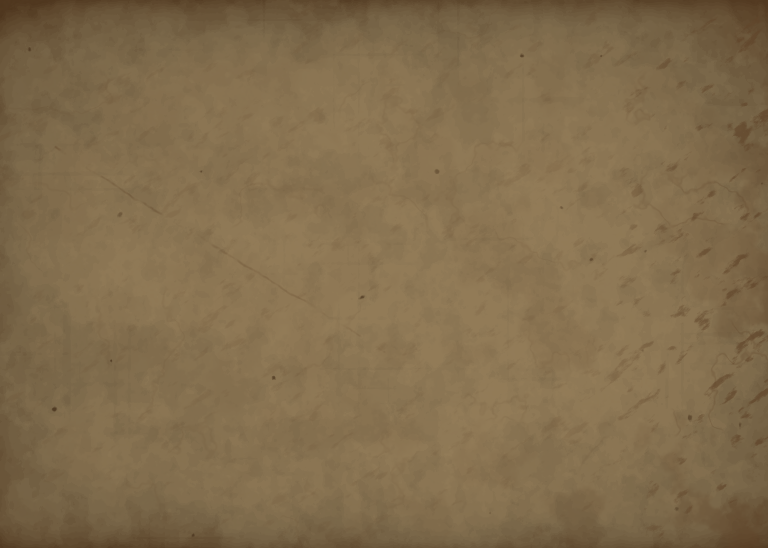
A Shadertoy shader for this texture:

```glsl
// Aged brown parchment with dark edges, crisp mottling, stains, specks and a crease.
#define LIGHT vec3(0.572, 0.483, 0.343)
#define MID vec3(0.470, 0.397, 0.280)
#define DARK vec3(0.310, 0.215, 0.120)
#define STAIN vec3(0.375, 0.265, 0.160)
#define BRIGHTNESS 0.008
#define VIGNETTE 0.064
#define MOTTLE 0.020
#define GRAIN 0.020
#define TONE_STEP 0.016
#define SPECK_ROWS 7.0
#define SPECK_CHANCE 0.28

float hash(vec2 p) {
    vec3 q = fract(p.xyx * 0.1031);
    q += dot(q, q.yzx + 33.33);
    return fract((q.x + q.y) * q.z);
}

float noise(vec2 p) {
    vec2 i = floor(p), f = fract(p);
    f = f * f * (3.0 - 2.0 * f);
    return mix(mix(hash(i), hash(i + vec2(1, 0)), f.x),
               mix(hash(i + vec2(0, 1)), hash(i + vec2(1, 1)), f.x), f.y);
}

float fbm(vec2 p) {
    float sum = 0.0, amp = 0.5;
    for (int i = 0; i < 5; i++) {
        sum += amp * noise(p);
        p = mat2(1.6, 1.2, -1.2, 1.6) * p + 17.3;
        amp *= 0.5;
    }
    return sum / 0.97;
}

// Small dark flecks, at most one per cell, stretched along a random direction.
float specks(vec2 p, float pixel) {
    vec2 cell = floor(p * SPECK_ROWS);
    float pick = hash(cell + 31.0);
    vec2 centre = 0.15 + 0.7 * vec2(hash(cell + 5.0), hash(cell + 11.0));
    vec2 d = (fract(p * SPECK_ROWS) - centre) / SPECK_ROWS;
    float a = 0.4 + 1.2 * hash(cell + 47.0);
    d = mat2(cos(a), -sin(a), sin(a), cos(a)) * d;
    d.x /= 1.0 + 1.8 * pow(hash(cell + 71.0), 4.0);
    float radius = mix(0.0015, 0.0042, pow(hash(cell + 83.0), 2.0));
    float dist = length(d) + 0.002 * (noise(p * 300.0) - 0.5);
    float mask = 1.0 - smoothstep(radius - pixel, radius + pixel, dist);
    return mask * step(pick, SPECK_CHANCE) * mix(0.35, 0.8, hash(cell + 97.0));
}

// Broken diagonal fold running down to the right.
float crease(vec2 p, float pixel) {
    vec2 a = vec2(0.10, 0.73), b = vec2(0.70, 0.36);
    vec2 ab = b - a;
    float t = clamp(dot(p - a, ab) / dot(ab, ab), 0.0, 1.0);
    vec2 wobble = 0.010 * (vec2(fbm(p * 30.0), fbm(p * 30.0 + 7.0)) - 0.5);
    float dist = length(p - a - ab * t + wobble);
    float gaps = smoothstep(0.35, 0.6, fbm(vec2(t * 22.0, 3.0)));
    return (1.0 - smoothstep(0.0, 0.0018 + pixel, dist)) * gaps * (1.0 - 0.6 * t);
}

// Faint straight laid lines, broken along their length.
float fibres(vec2 p) {
    float across = smoothstep(0.75, 0.95, noise(vec2(p.x * 3.0, p.y * 110.0)));
    float down = smoothstep(0.75, 0.95, noise(vec2(p.x * 110.0, p.y * 3.0) + 40.0));
    return (across + down) * smoothstep(0.45, 0.65, fbm(p * 6.0 + 60.0));
}

// Rounds tone to flat levels with narrow soft steps between them.
float flatten(float tone) {
    float s = tone / TONE_STEP;
    return TONE_STEP * (floor(s) + smoothstep(0.3, 0.7, fract(s)));
}

void mainImage(out vec4 fragColor, in vec2 fragCoord) {
    vec2 uv = fragCoord / iResolution.xy;
    vec2 p = fragCoord / iResolution.y;
    float pixel = 1.0 / iResolution.y;
    float aspect = iResolution.x / iResolution.y;

    // Broad light falloff and ragged dark borders
    vec2 q = 2.0 * (uv - vec2(0.54, 0.46));
    float ragged = 0.02 * (fbm(p * 16.0 + 9.0) - 0.5);
    float loss = VIGNETTE * dot(q, q);
    loss += 0.120 * exp(-max(1.0 - p.y + ragged, 0.0) / 0.036);
    loss += 0.105 * exp(-max(p.y + ragged, 0.0) / 0.034);
    loss += 0.035 * exp(-max(p.x + ragged, 0.0) / 0.035);
    float rightEdge = exp(-max(aspect - p.x + ragged, 0.0) / 0.06);
    loss += 0.035 * rightEdge;

    // Broad clouds, small ragged patches and grain
    float cloud = fbm(p * 6.0);
    float blotch = smoothstep(0.52, 0.60, 0.5 * cloud + 0.5 * fbm(p * 28.0 + 23.0));
    float patches = smoothstep(0.56, 0.66, fbm(p * vec2(50.0, 38.0) + 51.0));
    loss += MOTTLE * (blotch + 0.6 * patches) + 0.045 * (cloud - 0.5);
    loss += 0.014 * fibres(p) + 0.03 * (fbm(p * 60.0 + 90.0) - 0.5);
    float grain = noise(p * 240.0) - 0.5;

    // Tone ramp from pale paper to burnt edge
    float tone = flatten(LIGHT.r + BRIGHTNESS - loss) - 0.35 * GRAIN * grain;
    vec3 color = mix(DARK, MID, clamp((tone - DARK.r) / (MID.r - DARK.r), 0.0, 1.0));
    color = mix(color, LIGHT, clamp((tone - MID.r) / (LIGHT.r - MID.r), 0.0, 1.0));
    color += GRAIN * 0.4 * grain * smoothstep(0.0, 0.5, dot(q, q));

    // Warm stains and small slanted scuffs, strongest near the right side
    float corner = exp(-4.0 * length(p - vec2(aspect, 0.05)));
    float wear = smoothstep(0.72, 1.0, uv.x);
    float stain = smoothstep(0.46, 0.64, fbm(p * 14.0 + 77.0));
    color = mix(color, STAIN, stain * (0.05 + 0.30 * rightEdge + 0.38 * corner));
    vec2 slant = mat2(0.82, -0.57, 0.57, 0.82) * p;
    float scuff = smoothstep(0.64, 0.80, fbm(slant * vec2(28.0, 62.0) + 12.0));
    color = mix(color, STAIN, scuff * (0.14 + 0.55 * wear));
    float vein = 1.0 - smoothstep(0.0, 0.022, abs(fbm(p * 8.0 + 130.0) - 0.5));
    vein *= smoothstep(0.5, 0.7, noise(p * 11.0 + 8.0));
    color = mix(color, STAIN, vein * (0.10 + 0.16 * wear));

    // Crease and flecks
    color = mix(color, STAIN, 0.45 * crease(p, pixel));
    color = mix(color, DARK * 0.9, specks(p, pixel));
    fragColor = vec4(color, 1.0);
}
```
